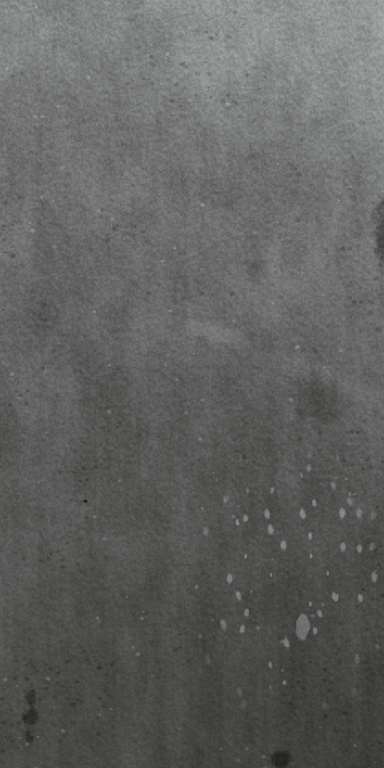
This texture is drawn by a Shadertoy shader. Its source:

```glsl
// Weathered dark concrete wall: lit from the top, stained, streaked, pitted and chipped.

const vec3 SHADOW_GREY = vec3(0.230, 0.230, 0.219);
const vec3 MID_GREY    = vec3(0.400, 0.402, 0.400);
const vec3 LIGHT_GREY  = vec3(0.620, 0.632, 0.632);

float hash(vec2 cell) {
    vec3 q = fract(vec3(cell.xyx) * 0.1031);
    q += dot(q, q.yzx + 33.33);
    return fract((q.x + q.y) * q.z);
}

vec2 hash2(vec2 cell) {
    return vec2(hash(cell + 17.3), hash(cell + 61.7));
}

float noise(vec2 p) {
    vec2 i = floor(p), f = fract(p);
    f = f * f * (3.0 - 2.0 * f);
    float low  = mix(hash(i), hash(i + vec2(1, 0)), f.x);
    float high = mix(hash(i + vec2(0, 1)), hash(i + vec2(1, 1)), f.x);
    return mix(low, high, f.y);
}

// Layered noise, centred on zero
float fbm(vec2 p, int octaves) {
    float sum = 0.0, amp = 0.5;
    for (int i = 0; i < octaves; i++) {
        sum += amp * (noise(p) - 0.5);
        p = mat2(0.8, 0.6, -0.6, 0.8) * p * 2.03 + 11.7;
        amp *= 0.55;
    }
    return sum;
}

// Soft ragged spot; radius is given per axis
float spot(vec2 p, vec2 centre, vec2 radius, float softness, float raggedness) {
    float d = length((p - centre) / radius) + raggedness * fbm(p * 38.0, 4);
    return 1.0 - smoothstep(1.0 - softness, 1.0 + softness, d);
}

// Scattered specks: one candidate per cell, kept with the given chance
float specks(vec2 p, float density, float chance, float size, float stretch, float seed) {
    vec2 g = p * density, base = floor(g);
    float cover = 0.0;
    for (int y = -1; y <= 1; y++)
    for (int x = -1; x <= 1; x++) {
        vec2 cell = base + vec2(x, y);
        vec2 rnd = hash2(cell + seed);
        vec2 d = g - cell - rnd;
        d.x += 0.35 * d.y * (rnd.x - 0.5);
        float r = size * (0.4 + 0.9 * rnd.y);
        float keep = step(hash(cell + seed + 5.0), chance);
        float edge = length(d * vec2(1.0, 1.0 / stretch)) + 0.3 * r * (noise(g * 9.0) - 0.5);
        cover = max(cover, keep * (1.0 - smoothstep(0.5 * r, 1.3 * r, edge)));
    }
    return cover;
}

// Directional relief: the slope of fine noise seen under light from above
float relief(vec2 p, float scale) {
    vec2 q = p * scale;
    vec2 toLight = vec2(0.3, 0.6);
    return fbm(q, 2) - fbm(q + toLight, 2);
}

// Broad light falling from the upper right
float lighting(vec2 uv) {
    float level = 0.268 + 0.035 * smoothstep(0.0, 0.3, uv.y)
                + 0.115 * smoothstep(0.22, 0.72, uv.y)
                + 0.125 * smoothstep(0.62, 1.05, uv.y);
    level += 0.10 * (uv.x - 0.5) * smoothstep(0.5, 1.0, uv.y);
    return level - 0.045 * (uv.x - 0.4) * (1.0 - smoothstep(0.1, 0.5, uv.y));
}

vec3 concreteColour(float value) {
    vec3 dark = mix(SHADOW_GREY, MID_GREY, (value - 0.228) / 0.172);
    vec3 light = mix(MID_GREY, LIGHT_GREY, (value - 0.40) / 0.23);
    return value < 0.40 ? dark : light;
}

void mainImage(out vec4 fragColor, in vec2 fragCoord) {
    vec2 uv = fragCoord / iResolution.xy;
    vec2 p = fragCoord / iResolution.x;
    float value = lighting(uv);
    float gain = 0.55 + 0.65 * uv.y;

    // Cloudy stains and vertical runs
    vec2 warped = p + 0.04 * vec2(fbm(p * 9.0, 3), fbm(p * 9.0 + 40.0, 3));
    value += gain * 0.10 * fbm(warped * vec2(4.5, 3.2), 5);
    value += gain * 0.10 * fbm(warped * vec2(17.0, 12.0) + 8.0, 4);
    value += 0.055 * fbm(p * vec2(28.0, 2.2) + 3.0, 3);
    value += 0.035 * fbm(p * vec2(75.0, 9.0) + 23.0, 2);

    // Rough skin and fine grain
    value += gain * 0.085 * relief(p, 95.0);
    value += gain * 0.075 * (noise(p * 210.0) - 0.5);

    // Pits and pale grit over the whole wall
    float blotch = smoothstep(-0.1, 0.2, fbm(p * 5.0 + 70.0, 3));
    value -= 0.085 * gain * blotch * specks(p, 42.0, 0.35, 0.26, 0.8, 2.0);
    value += 0.10 * specks(p, 30.0, 0.07, 0.16, 0.8, 31.0);

    // Chips gathered at the lower right
    float chipZone = spot(p, vec2(0.76, 0.50), vec2(0.25, 0.30), 0.4, 0.4);
    value += 0.20 * chipZone * specks(p, 24.0, 0.30, 0.16, 1.7, 53.0);

    // Larger marks: pale smears and scar, then dark stains
    value += 0.07 * spot(p, vec2(0.57, 1.13 - 0.25 * (p.x - 0.57)), vec2(0.07, 0.022), 0.6, 0.9);
    value += 0.04 * spot(p, vec2(0.86, 1.01 - 0.4 * (p.x - 0.86)), vec2(0.13, 0.03), 0.7, 0.9);
    value += 0.17 * spot(p, vec2(0.788, 0.367), vec2(0.018, 0.030), 0.2, 0.8);
    value -= 0.07 * spot(p, vec2(0.83, 0.96), vec2(0.07, 0.06), 0.8, 1.5);
    value -= 0.06 * spot(p, vec2(0.67, 1.30), vec2(0.025, 0.03), 0.6, 1.6);
    value -= 0.14 * spot(p, vec2(0.995, 1.39), vec2(0.025, 0.07), 0.4, 2.2);
    value -= 0.10 * spot(p, vec2(0.735, 0.025), vec2(0.028, 0.022), 0.3, 1.0);
    value -= 0.09 * spot(p, vec2(0.08, 0.16), vec2(0.014, 0.08), 0.4, 2.6);
    value -= 0.20 * spot(p, vec2(0.222, 0.695), vec2(0.006, 0.004), 0.3, 0.4);

    fragColor = vec4(clamp(concreteColour(value), 0.0, 1.0), 1.0);
}
```
